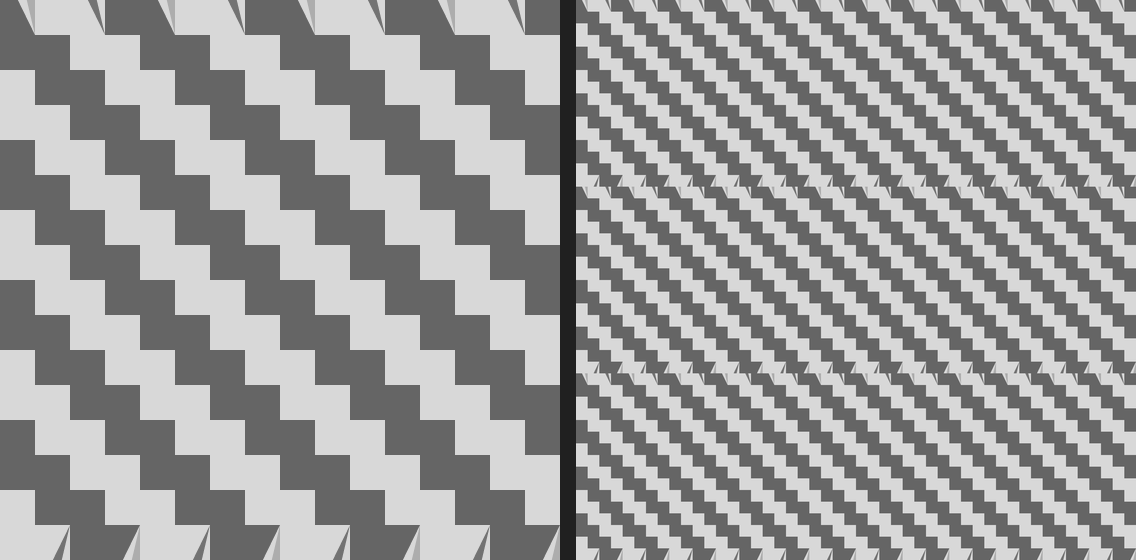
Left, the tile; right, the same tile 3 across and 3 down.
Give the GLSL for this pattern, as a WebGL 2 fragment shader.

```glsl
#version 300 es
precision highp float;

#define CELLS 16.0
#define RUN 2.0
#define LIGHT vec3(0.848)
#define DARK vec3(0.395)
#define PALE_SLIVER vec3(0.68)
#define DIM_SLIVER vec3(0.45)
#define WEDGE_WIDTH 0.49
#define SLIVER_WIDTH 0.235
#define SAMPLES 4

uniform vec2 u_resolution;
out vec4 fragColor;

// Diagonal staircase; cell.y counts rows downward from the top
vec3 staircase(vec2 cell) {
    float phase = mod(cell.x - floor(cell.y) + 1.0, 2.0 * RUN);
    bool isDark = phase < RUN;
    vec3 color = isDark ? DARK : LIGHT;

    // Wedges left of each step, widening toward the top and bottom edges
    float gapToStep = RUN - mod(phase, RUN);
    float spread = max(1.0 - cell.y, cell.y - (CELLS - 1.0));
    if (gapToStep < WEDGE_WIDTH * spread) {
        bool inner = gapToStep < SLIVER_WIDTH * spread;
        if (isDark) color = inner ? PALE_SLIVER : LIGHT;
        else color = inner ? LIGHT : DIM_SLIVER;
    }
    return color;
}

void main() {
    // Average a grid of samples inside the pixel to smooth the edges
    vec3 sum = vec3(0.0);
    for (int j = 0; j < SAMPLES; j++) {
        for (int i = 0; i < SAMPLES; i++) {
            vec2 offset = (vec2(i, j) + 0.5) / float(SAMPLES) - 0.5;
            vec2 uv = (gl_FragCoord.xy + offset) / u_resolution;
            sum += staircase(vec2(uv.x, 1.0 - uv.y) * CELLS);
        }
    }
    fragColor = vec4(sum / float(SAMPLES * SAMPLES), 1.0);
}
```
